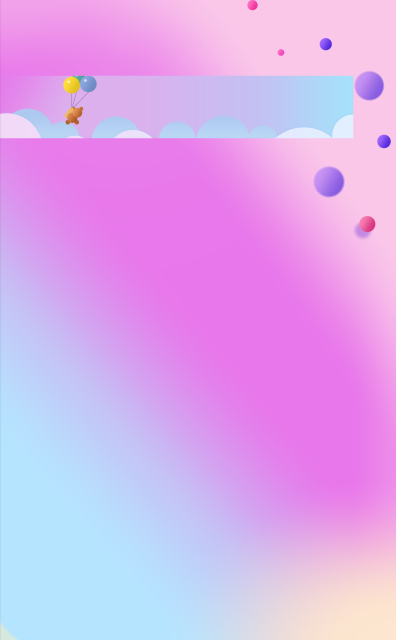
Give the GLSL for this background, as a WebGL 2 fragment shader.

```glsl
#version 300 es
precision highp float;
uniform vec2 u_resolution;
out vec4 fragColor;

float pixel;

// Coverage of a disc with a chosen edge softness
float disc(vec2 p, vec2 center, float radius, float blur) {
    float soft = max(blur, pixel);
    return 1.0 - smoothstep(-soft, soft, length(p - center) - radius);
}

float segment(vec2 p, vec2 a, vec2 b, float width) {
    vec2 ab = b - a;
    float h = clamp(dot(p - a, ab) / dot(ab, ab), 0.0, 1.0);
    return 1.0 - smoothstep(-pixel, pixel, length(p - a - ab * h) - width);
}

// Shaded sphere, bright towards the upper left
vec3 ball(vec3 under, vec2 p, vec3 place, float blur, vec3 light, vec3 dark) {
    vec2 q = (p - place.xy) / place.z;
    float shade = smoothstep(-0.9, 0.9, dot(q, vec2(0.8, -0.45)));
    return mix(under, mix(light, dark, shade), disc(p, place.xy, place.z, blur));
}

// Soft diagonal flow of blue, magenta, pink and cream
vec3 backdrop(vec2 p) {
    float down = 1.0 - p.y;
    vec3 pink = vec3(0.98, 0.78, 0.915);
    float t = clamp((down - 1.15 * p.x - 0.13) / 0.57, 0.0, 1.0);
    vec3 color = mix(vec3(0.91, 0.465, 0.92), vec3(0.79, 0.72, 0.95), smoothstep(0.0, 0.6, t));
    color = mix(color, vec3(0.71, 0.895, 1.0), smoothstep(0.35, 1.0, t));
    color = mix(color, pink, smoothstep(0.10, 0.345, p.x - 0.72 * down));
    color = mix(color, pink, 0.35 * smoothstep(0.54, 0.65, p.x));
    color = mix(color, pink, 0.5 * (1.0 - smoothstep(0.0, 0.13, down + 0.15 * p.x)));
    color = mix(color, pink, 0.28 * exp(-9.0 * length(p - vec2(0.19, 0.93))));
    float glow = length((p - vec2(0.617, -0.02)) / vec2(0.34, 0.26));
    return mix(color, vec3(0.99, 0.90, 0.81), 1.0 - smoothstep(0.2, 1.1, glow));
}

// Pale bank of overlapping cloud discs
vec3 clouds(vec3 color, vec2 p) {
    vec3 back[7] = vec3[7](
        vec3(0.043, 0.788, 0.042), vec3(0.098, 0.784, 0.026), vec3(0.182, 0.779, 0.039),
        vec3(0.277, 0.781, 0.029), vec3(0.349, 0.776, 0.043), vec3(0.411, 0.781, 0.023),
        vec3(0.470, 0.776, 0.026));
    vec3 front[5] = vec3[5](
        vec3(0.010, 0.766, 0.057), vec3(0.117, 0.759, 0.029), vec3(0.208, 0.755, 0.042),
        vec3(0.475, 0.733, 0.068), vec3(0.552, 0.788, 0.033));
    for (int i = 0; i < 7; i++) {
        float rise = smoothstep(0.784, 0.82, p.y);
        vec3 blue = mix(vec3(0.73, 0.84, 0.96), vec3(0.68, 0.79, 0.94), rise);
        color = mix(color, blue, disc(p, back[i].xy, back[i].z, 0.0));
    }
    for (int i = 0; i < 5; i++) {
        color = mix(color, vec3(0.60, 0.70, 0.91), 0.3 * disc(p, front[i].xy, front[i].z, 0.005));
        vec3 white = mix(vec3(0.95, 0.85, 0.97), vec3(0.88, 0.94, 1.0), p.x / 0.552);
        color = mix(color, white, disc(p, front[i].xy, front[i].z, 0.0));
    }
    return color;
}

// Three balloons carrying a small plush toy
vec3 balloons(vec3 color, vec2 p) {
    vec3 place[3] = vec3[3](
        vec3(0.123, 0.879, 0.010), vec3(0.138, 0.869, 0.013), vec3(0.112, 0.867, 0.013));
    vec3 tint[3] = vec3[3](
        vec3(0.36, 0.66, 0.63), vec3(0.49, 0.60, 0.82), vec3(0.94, 0.81, 0.18));
    vec2 knot = vec2(0.112, 0.829);
    for (int i = 0; i < 3; i++) {
        vec2 base = place[i].xy - vec2(0.0, place[i].z);
        color = mix(color, vec3(0.55, 0.45, 0.65), 0.7 * segment(p, base, knot, 0.0005));
        color = ball(color, p, place[i], 0.0, tint[i] + 0.06, tint[i] - 0.06);
        vec2 shine = place[i].xy + place[i].z * vec2(-0.35, 0.4);
        color = mix(color, vec3(1.0), 0.7 * disc(p, shine, 0.002, 0.0015));
    }
    vec3 fur = vec3(0.75, 0.43, 0.21);
    for (int i = 0; i < 2; i++) {
        float side = float(i) * 2.0 - 1.0;
        color = mix(color, fur, disc(p, vec2(0.121 + side * 0.006, 0.830), 0.003, 0.0));
        color = mix(color, fur * 0.9, disc(p, vec2(0.113 + side * 0.007, 0.809), 0.0035, 0.0));
    }
    color = mix(color, vec3(0.93, 0.72, 0.35), segment(p, knot, vec2(0.104, 0.819), 0.003));
    color = ball(color, p, vec3(0.113, 0.816, 0.008), 0.0, fur + 0.1, fur - 0.08);
    return ball(color, p, vec3(0.121, 0.824, 0.0075), 0.0, fur + 0.15, fur - 0.05);
}

void main() {
    pixel = 0.7 / u_resolution.y;
    vec2 p = gl_FragCoord.xy / u_resolution.y;
    vec3 color = backdrop(p);

    // Banner strip
    vec3 strip = mix(vec3(0.90, 0.49, 0.92), vec3(0.86, 0.69, 0.93), smoothstep(-0.02, 0.13, p.x + 0.5 * (0.85 - p.y)));
    strip = mix(strip, vec3(0.77, 0.75, 0.95), smoothstep(0.18, 0.42, p.x));
    strip = mix(strip, vec3(0.65, 0.88, 0.98), smoothstep(0.38, 0.56, p.x));
    strip = balloons(clouds(strip, p), p);
    float edge = max(p.x - 0.552, abs(p.y - 0.8328) - 0.0488);
    color = mix(color, strip, 1.0 - smoothstep(-pixel, pixel, edge));

    // Floating spheres
    vec3 rose = vec3(0.98, 0.43, 0.76), ruby = vec3(0.85, 0.20, 0.50);
    vec3 lilac = vec3(0.79, 0.58, 0.95), violet = vec3(0.53, 0.36, 0.88);
    vec3 orchid = vec3(0.62, 0.40, 0.98), indigo = vec3(0.34, 0.16, 0.87);
    color = mix(color, vec3(0.70, 0.47, 0.88), 0.75 * disc(p, vec2(0.567, 0.640), 0.012, 0.005));
    color = ball(color, p, vec3(0.3945, 0.992, 0.008), 0.0, rose, vec3(0.94, 0.20, 0.60));
    color = ball(color, p, vec3(0.439, 0.918, 0.0052), 0.0, rose, vec3(0.97, 0.25, 0.75));
    color = ball(color, p, vec3(0.509, 0.931, 0.0095), 0.0, orchid, indigo);
    color = ball(color, p, vec3(0.577, 0.866, 0.0225), 0.002, lilac, violet);
    color = ball(color, p, vec3(0.600, 0.779, 0.0105), 0.0, orchid, indigo);
    color = ball(color, p, vec3(0.514, 0.716, 0.0235), 0.0025, lilac, violet);
    color = ball(color, p, vec3(0.574, 0.650, 0.0125), 0.0, vec3(0.96, 0.50, 0.70), ruby);

    // Corner arc and faint left rim
    float arc = length(p - vec2(0.09, 0.09)) - 0.106;
    color = mix(color, vec3(0.90, 0.92, 0.82), 0.7 * smoothstep(0.0, 0.006, arc) * step(p.x + p.y, 0.07));
    color *= 1.0 - 0.06 * (1.0 - smoothstep(0.0, 0.003, p.x));
    fragColor = vec4(color, 1.0);
}
```
